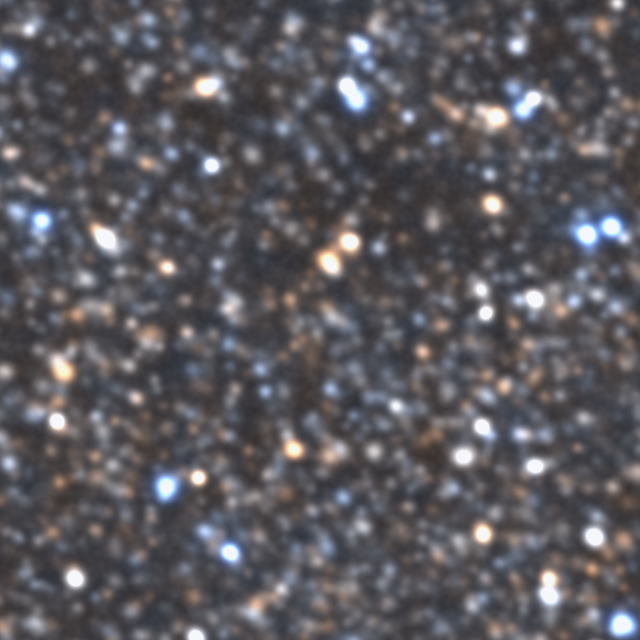
Reproduce this texture procedurally as a WebGL 2 fragment shader.

```glsl
#version 300 es
precision highp float;

uniform vec2 u_resolution;
out vec4 fragColor;

// Sky
const vec3 SKY_COLOR = vec3(0.222, 0.216, 0.232);
const vec3 SKY_TINT = vec3(-0.045, 0.0, 0.045);
const float CLOUD_SCALE = 5.0;
const float MOTTLE_SCALE = 26.0;
const float GRAIN_SCALE = 85.0;

// Stars: grid cells across the canvas, share of cells filled, blur radius
const float FAINT_CELLS = 50.0;
const float FAINT_FILL = 0.82;
const float FAINT_RADIUS = 0.0105;
const float MEDIUM_CELLS = 23.0;
const float MEDIUM_FILL = 0.42;
const float MEDIUM_RADIUS = 0.0118;
const float BRIGHT_CELLS = 11.0;
const float BRIGHT_FILL = 0.34;
const float BRIGHT_RADIUS = 0.0125;

// Weakest and strongest light of each layer
const vec2 FAINT_LIGHT = vec2(0.03, 0.28);
const vec2 MEDIUM_LIGHT = vec2(0.16, 0.56);
const vec2 BRIGHT_LIGHT = vec2(0.6, 1.6);

const vec3 WARM = vec3(1.12, 0.80, 0.56);
const vec3 NEUTRAL = vec3(0.98, 0.98, 0.99);
const vec3 COOL = vec3(0.80, 0.95, 1.16);
const vec3 HALO_COLOR = vec3(-0.05, 0.07, 0.30);
const float HALO_SPREAD = 1.75;
const vec3 WHITE_LIMIT = vec3(0.96, 0.97, 0.98);
const vec2 SMEAR_AXIS = vec2(0.85, -0.53);
const float SMEAR = 0.16;

// Three random values in 0..1 for a lattice point
vec3 hash3(vec2 cell, float seed) {
    uvec3 v = uvec3(ivec3(cell, seed)) * 1664525u + 1013904223u;
    v.x += v.y * v.z; v.y += v.z * v.x; v.z += v.x * v.y;
    v ^= v >> 16u;
    v.x += v.y * v.z; v.y += v.z * v.x; v.z += v.x * v.y;
    return vec3(v >> 8u) / 16777216.0;
}

float cornerSlope(vec2 cell, vec2 offset, float seed) {
    float angle = 6.28318 * hash3(cell, seed).x;
    return dot(vec2(cos(angle), sin(angle)), offset);
}

float gradientNoise(vec2 p, float seed) {
    vec2 i = floor(p), f = p - i;
    vec2 u = f * f * f * (f * (f * 6.0 - 15.0) + 10.0);
    vec2 e = vec2(1.0, 0.0);
    float low = mix(cornerSlope(i, f, seed), cornerSlope(i + e, f - e, seed), u.x);
    float high = mix(cornerSlope(i + e.yx, f - e.yx, seed),
                     cornerSlope(i + e.xx, f - e.xx, seed), u.x);
    return 1.4 * mix(low, high, u.y);
}

// Blue to white to orange as warmth goes from 0 to 1
vec3 starTint(float warmth) {
    vec3 tint = mix(COOL, NEUTRAL, smoothstep(0.05, 0.5, warmth));
    return mix(tint, WARM, smoothstep(0.58, 0.95, warmth));
}

// One layer of softly blurred stars, crowded by a slow noise field
vec3 starLayer(vec2 p, float cells, float fill, float radius, vec2 light,
               float bias, float halo, float seed) {
    vec3 sum = vec3(0.0);
    vec2 home = floor(p * cells);
    for (int y = -1; y <= 1; y++) {
        for (int x = -1; x <= 1; x++) {
            vec2 cell = home + vec2(x, y);
            vec3 place = hash3(cell, seed);
            vec3 look = hash3(cell, seed + 1.0);
            vec2 center = (cell + place.xy) / cells;

            float crowd = 1.0 + 0.6 * gradientNoise(center * 3.5, 40.0)
                        + 0.25 * (0.5 - center.y);
            if (place.z > fill * crowd) continue;

            vec2 d = p - center;
            d -= SMEAR_AXIS * dot(d, SMEAR_AXIS) * SMEAR * look.z;
            float size = radius * mix(0.85, 1.12, look.z);
            float falloff = dot(d, d) / (size * size);
            float power = mix(light.x, light.y, pow(look.x, bias));
            float warmth = look.y + 0.35 * gradientNoise(center * 4.0, 41.0);

            sum += starTint(warmth) * power * exp(-falloff);
            float blueness = 1.0 - smoothstep(0.1, 0.4, warmth);
            sum += HALO_COLOR * halo * blueness * power
                 * exp(-falloff / (HALO_SPREAD * HALO_SPREAD));
        }
    }
    return sum;
}

void main() {
    vec2 p = gl_FragCoord.xy / min(u_resolution.x, u_resolution.y);

    // Uneven sky with warm and cool patches
    float cloud = gradientNoise(p * CLOUD_SCALE, 50.0);
    float mottle = gradientNoise(p * MOTTLE_SCALE, 51.0);
    float grain = gradientNoise(p * GRAIN_SCALE, 52.0);
    float hue = gradientNoise(p * MOTTLE_SCALE * 0.6, 53.0);
    vec3 color = SKY_COLOR + 0.025 * cloud + 0.03 * mottle + 0.022 * grain;
    color += SKY_TINT * (0.6 * hue + 0.3 * cloud);

    // Stars from faint to bright
    color += starLayer(p, FAINT_CELLS, FAINT_FILL, FAINT_RADIUS, FAINT_LIGHT, 2.0, 0.0, 1.0);
    color += starLayer(p, MEDIUM_CELLS, MEDIUM_FILL, MEDIUM_RADIUS, MEDIUM_LIGHT, 1.3, 0.2, 11.0);
    color += starLayer(p, BRIGHT_CELLS, BRIGHT_FILL, BRIGHT_RADIUS, BRIGHT_LIGHT, 1.0, 0.8, 21.0);

    fragColor = vec4(clamp(color, vec3(0.0), WHITE_LIMIT), 1.0);
}
```
